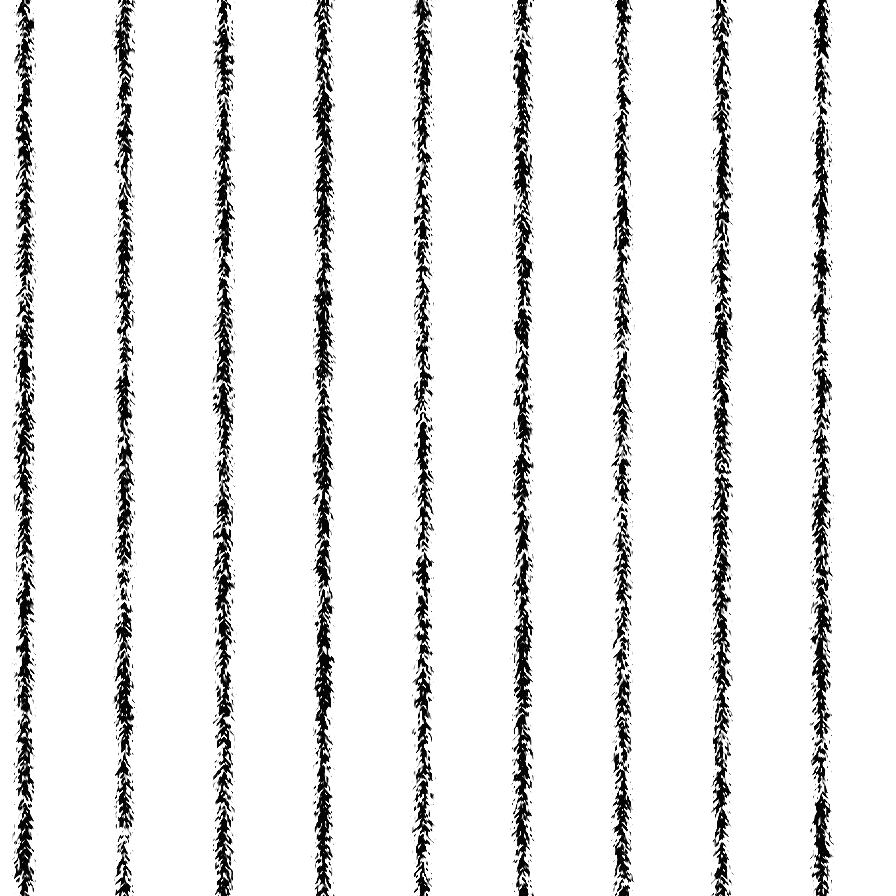
Write a Shadertoy shader that draws this pattern.

```glsl
// Nine thin vertical charcoal stripes on white paper, with fuzzy, speckled edges.
// Fine wrapped noise is cut by a threshold that falls with distance from each
// stripe's axis; coarser noise along the stripe adds wear and a slight wobble.

const float STRIPES     = 9.0;               // repeats across the canvas
const float AXIS        = 0.25;              // stripe position inside its repeat
const vec2  GRAIN_CELLS = vec2(432.0, 352.0); // speckle cells per canvas
const float FIBRE_SLANT = 0.8;               // outward lean of the edge fibres
const float CORE_LEVEL  = 0.75;              // ink threshold on the axis
const float EDGE_FALL   = 66.0;              // threshold lost per canvas width
const float CORE_ROUND  = 0.0012;            // softens the profile at the axis
const float SOFTNESS    = 0.13;              // half width of the speckle edge
const float WEAR_CELLS  = 44.0;              // worn patches down each stripe
const float WEAR_AMOUNT = 0.20;
const float WOBBLE_CELLS = 64.0;
const float WOBBLE      = 0.0022;
const float STRIPE_VARIATION = 0.05;         // ink difference between stripes
const vec3  PAPER       = vec3(1.0);
const vec3  INK         = vec3(0.015);

// Integer hash of a lattice cell, 0 to 1
float hash(vec2 cell, float seed) {
    uvec3 q = uvec3(ivec3(cell, seed)) * uvec3(1597u, 3819u, 7919u);
    uint h = (q.x ^ (q.y << 9) ^ q.z) * 747796405u + 2891u;
    h = ((h >> ((h >> 28) + 4u)) ^ h) * 277803737u;
    h = (h >> 22) ^ h;
    return float(h & 65535u) / 65535.0;
}

// Value noise that wraps after "period" cells
float wrappedNoise(vec2 p, vec2 period, float seed) {
    vec2 cell = floor(p);
    vec2 f = fract(p);
    f = f * f * (3.0 - 2.0 * f);
    vec2 a = mod(cell, period);
    vec2 b = mod(cell + 1.0, period);
    return mix(mix(hash(a, seed), hash(vec2(b.x, a.y), seed), f.x),
               mix(hash(vec2(a.x, b.y), seed), hash(b, seed), f.x), f.y);
}

// Noise along one stripe, wrapping from top to bottom
float alongStripe(float y, float cells, float stripe, float seed) {
    return wrappedNoise(vec2(stripe, y * cells), vec2(STRIPES, cells), seed) - 0.5;
}

float stripeInk(vec2 uv, float softness) {
    // Signed distance from the wandering axis, in canvas widths
    float stripe = mod(floor(uv.x * STRIPES), STRIPES);
    float offset = (fract(uv.x * STRIPES) - AXIS) / STRIPES;
    float wander = WOBBLE * alongStripe(uv.y, WOBBLE_CELLS, stripe, 1.0);
    float dist = length(vec2(offset - wander, CORE_ROUND)) - CORE_ROUND;

    // Speckle grain, sheared away from the axis into short fibres
    vec2 grainPos = uv * GRAIN_CELLS;
    grainPos.y += abs(offset) * GRAIN_CELLS.x * FIBRE_SLANT;
    float grain = wrappedNoise(grainPos, GRAIN_CELLS, 2.0);

    // Threshold from profile, wear and stripe
    float level = CORE_LEVEL - EDGE_FALL * dist;
    level += WEAR_AMOUNT * alongStripe(uv.y, WEAR_CELLS, stripe, 3.0);
    level += STRIPE_VARIATION * (hash(vec2(stripe, 0.0), 4.0) - 0.5);
    return smoothstep(-softness, softness, level - grain);
}

void mainImage(out vec4 fragColor, in vec2 fragCoord) {
    vec2 uv = fragCoord / iResolution.xy;
    // Widen the speckle edges when grains are smaller than a pixel
    float softness = SOFTNESS * max(1.0, GRAIN_CELLS.x / iResolution.x);
    fragColor = vec4(mix(PAPER, INK, stripeInk(uv, softness)), 1.0);
}
```
